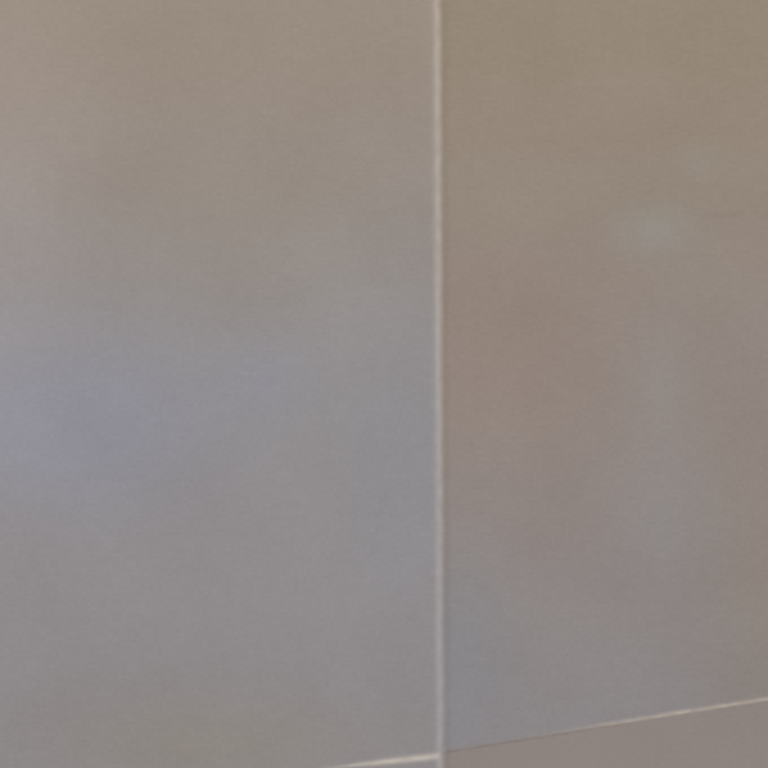
This texture is drawn by a three.js fragment shader. Its source:

```glsl
varying vec2 vUv;

vec2 hashGradient(vec2 cell) {
  vec2 p = vec2(dot(cell, vec2(127.1, 311.7)), dot(cell, vec2(269.5, 183.3)));
  return fract(sin(p) * 43758.5) * 2.0 - 1.0;
}

float gradientNoise(vec2 p) {
  vec2 i = floor(p);
  vec2 f = fract(p);
  vec2 u = f * f * f * (f * (f * 6.0 - 15.0) + 10.0);
  float a = dot(hashGradient(i), f);
  float b = dot(hashGradient(i + vec2(1.0, 0.0)), f - vec2(1.0, 0.0));
  float c = dot(hashGradient(i + vec2(0.0, 1.0)), f - vec2(0.0, 1.0));
  float d = dot(hashGradient(i + 1.0), f - 1.0);
  return mix(mix(a, b, u.x), mix(c, d, u.x), u.y);
}

float fbm(vec2 p) {
  float sum = 0.0;
  float amplitude = 0.5;
  for (int i = 0; i < 5; i++) {
    sum += amplitude * gradientNoise(p);
    p = mat2(1.6, 1.2, -1.2, 1.6) * p + 7.3;
    amplitude *= 0.55;
  }
  return sum;
}

// Soft elliptical stain
float patchMask(vec2 p, vec2 center, vec2 radius) {
  vec2 q = (p - center) / radius;
  return exp(-dot(q, q));
}

float softLine(float dist, float width) {
  float q = dist / width;
  return exp(-q * q);
}

vec3 threeStops(vec3 low, vec3 middle, vec3 high, float t) {
  return mix(mix(low, middle, smoothstep(0.0, 0.5, t)), high, smoothstep(0.45, 1.0, t));
}

vec3 leftSlab(vec2 p) {
  vec3 color = threeStops(vec3(0.555, 0.535, 0.54), vec3(0.57, 0.553, 0.555),
                          vec3(0.60, 0.55, 0.505), p.y);
  color += vec3(-0.005, 0.01, 0.045) * patchMask(p, vec2(0.10, 0.45), vec2(0.20, 0.12));
  color += vec3(0.0, 0.008, 0.025) * patchMask(p, vec2(0.35, 0.51), vec2(0.06, 0.05));
  color += vec3(-0.005, 0.003, 0.015) * patchMask(p, vec2(0.52, 0.38), vec2(0.08, 0.18));
  color += vec3(0.0, -0.005, -0.03) * patchMask(p, vec2(0.27, 0.03), vec2(0.18, 0.06));
  color += vec3(0.025, 0.025, 0.03) * patchMask(p, vec2(0.0, 0.75), vec2(0.10, 0.35));
  color -= vec3(0.0, 0.002, 0.012) * patchMask(p, vec2(0.32, 0.70), vec2(0.18, 0.12));
  return color;
}

vec3 rightSlab(vec2 p) {
  vec3 color = threeStops(vec3(0.545, 0.525, 0.53), vec3(0.565, 0.523, 0.50),
                          vec3(0.59, 0.535, 0.475), p.y);
  color += vec3(0.01, -0.004, -0.012) * patchMask(p, vec2(0.65, 0.55), vec2(0.13, 0.15));
  color += vec3(0.005, 0.032, 0.04) * patchMask(p, vec2(0.85, 0.70), vec2(0.05, 0.03));
  color += vec3(0.01, 0.02, 0.025) * patchMask(p, vec2(0.91, 0.79), vec2(0.035, 0.03));
  color += vec3(0.005, 0.015, 0.022) * patchMask(p, vec2(0.86, 0.50), vec2(0.04, 0.08));
  color += vec3(0.0, 0.012, 0.02) * patchMask(p, vec2(0.87, 0.33), vec2(0.07, 0.09));
  color += vec3(-0.008, 0.008, 0.022) * patchMask(p, vec2(0.60, 0.16), vec2(0.06, 0.14));
  color -= vec3(0.0, 0.008, 0.03) * patchMask(p, vec2(1.0, 0.15), vec2(0.08, 0.25));
  return color;
}

void main() {
  vec2 p = vUv;
  float wobble = 0.001 * gradientNoise(p * 60.0);
  float verticalDist = p.x - mix(0.573, 0.569, p.y) + wobble;
  float side = smoothstep(-0.004, 0.004, verticalDist);
  vec3 color = mix(leftSlab(p), rightSlab(p), side);

  // Cloudy stone, faint veins and fine grain
  float clouds = fbm(p * 6.0 + floor(side + 0.5) * 9.0);
  float mottling = gradientNoise(p * vec2(55.0, 80.0));
  float grain = gradientNoise(p * vec2(170.0, 215.0));
  color += vec3(0.026, 0.032, 0.036) * clouds + 0.009 * mottling + 0.016 * grain;
  float vein = p.y - 0.715 - 0.02 * gradientNoise(vec2(p.x * 6.0, 3.5));
  color -= 0.018 * softLine(vein, 0.004) * smoothstep(0.0, 0.4, gradientNoise(p * vec2(9.0, 4.0)));

  // Sloping joints and the slab beneath
  float rightDist = p.y - mix(0.0234, 0.09, (p.x - 0.579) / 0.421) + wobble;
  float leftDist = p.y - 0.0156 - 0.11 * (p.x - 0.569) + wobble;
  float below = side * (1.0 - smoothstep(-0.003, 0.003, rightDist));
  color = mix(color, vec3(0.555, 0.515, 0.495) + 0.02 * clouds + 0.012 * grain, below * 0.8);

  float wear = clamp(0.5 + 0.9 * gradientNoise(p * vec2(75.0, 60.0)), 0.0, 1.0);
  color -= 0.055 * side * wear * softLine(rightDist + 0.003, 0.002);
  float rightLight = side * smoothstep(0.66, 0.9, p.x) * softLine(rightDist, 0.0032);
  color = mix(color, vec3(0.71, 0.67, 0.62), rightLight * (0.35 + 0.6 * wear));
  float leftWidth = mix(0.002, 0.0045, smoothstep(0.40, 0.54, p.x));
  float leftLight = (1.0 - side) * smoothstep(0.39, 0.50, p.x) * softLine(leftDist, leftWidth);
  color = mix(color, vec3(0.76, 0.73, 0.68), leftLight * (0.6 + 0.35 * wear));

  // Pale upright joint, feathered and worn along its length
  color -= 0.022 * softLine(verticalDist - 0.009, 0.005);
  float strength = mix(0.55, 0.8, smoothstep(0.0, 0.9, p.y)) * (0.65 + 0.5 * wear);
  vec3 jointColor = mix(vec3(0.68, 0.665, 0.66), vec3(0.72, 0.675, 0.63), p.y);
  color = mix(color, jointColor, strength * softLine(verticalDist, 0.0055));

  gl_FragColor = vec4(color, 1.0);
}
```
